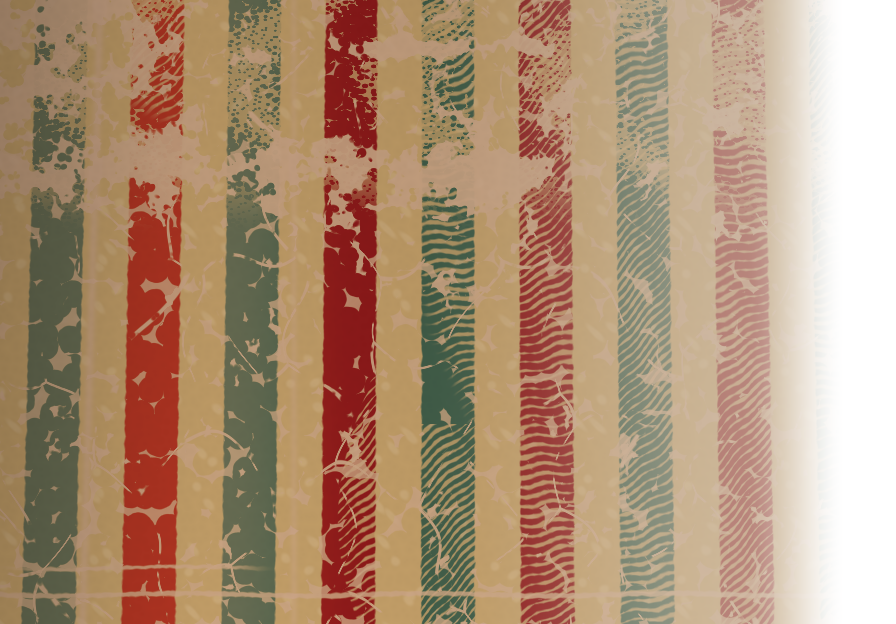
Write a Shadertoy shader that draws this pattern.

```glsl
// Worn red and green vertical stripes on tan paper, engraved hatching, fading to white at the right.

vec2 hash2(vec2 p) {
    p = vec2(dot(p, vec2(127.1, 311.7)), dot(p, vec2(269.5, 183.3)));
    return fract(sin(p) * 43758.5);
}

// Cellular noise: distances to the nearest and second nearest points
vec2 cells(vec2 p) {
    vec2 base = floor(p), f = fract(p), d = vec2(2.0);
    for (int j = -1; j <= 1; j++)
        for (int i = -1; i <= 1; i++) {
            vec2 o = vec2(i, j);
            float r = length(o + hash2(base + o) - f);
            d = r < d.x ? vec2(r, d.x) : vec2(d.x, min(d.y, r));
        }
    return d;
}

float grain(vec2 p) {
    return 0.45 * cells(p).x + 0.33 * cells(p * 2.7 + 5.0).x + 0.22 * cells(p * 6.3 + 9.0).x;
}

float bump(float x, float center, float radius) {
    float t = (x - center) / radius;
    return exp(-t * t);
}

float window(float x, float a, float b) {
    return smoothstep(a - 0.03, a + 0.03, x) * (1.0 - smoothstep(b - 0.03, b + 0.03, x));
}

// Chance of missing ink: smeared bands, a central blotch and rubbed tops
float damage(vec2 uv) {
    float d = 0.36 * bump(uv.y, 0.73, 0.045) * window(uv.x, 0.13, 0.61);
    d += 0.30 * bump(uv.y, 0.925, 0.017) * window(uv.x, 0.35, 0.63);
    d += 0.32 * bump(uv.x, 0.54, 0.07) * bump(uv.y, 0.69, 0.07);
    d += 0.16 * bump(uv.x, 0.38, 0.03) * bump(uv.y, 0.63, 0.05);
    d += 0.19 * smoothstep(0.60, 0.72, uv.y) * (1.0 - smoothstep(0.08, 0.32, uv.x));
    d += 0.10 * smoothstep(0.68, 0.95, uv.y);
    return d + 0.13 * bump(uv.x, 0.83, 0.04) * bump(uv.y, 0.62, 0.14);
}

// Where engraving replaces solid ink; s runs from -1 to 1 across a stripe
float hatchArea(float index, float s, float y) {
    if (index == 1.0) return smoothstep(0.80, 0.84, y + 0.02 * s);
    if (index == 3.0) {
        float edge = 1.0 - 1.4 * sin(3.14 * clamp((0.41 - y) / 0.48, 0.0, 1.0));
        return smoothstep(-0.04, 0.04, s - edge) * step(y, 0.41);
    }
    if (index == 4.0) {
        float wedge = step(0.32, y) * (1.0 - smoothstep(-0.04, 0.04, y - 0.42 + 0.1 * s));
        return 1.0 - wedge;
    }
    return step(4.0, index);
}

void mainImage(out vec4 fragColor, in vec2 fragCoord) {
    vec2 uv = fragCoord / iResolution.xy;
    vec2 p = fragCoord / iResolution.y;
    float aa = 1.2 / iResolution.y;
    float rough = cells(p * 70.0).x - 0.45;
    float ragged = grain(p * 11.0);

    // Stripes lean gently toward the middle at the top
    float x = (uv.x - 0.5) * (1.0 + 0.035 * uv.y) + 0.496;
    float index = floor((x - 0.496) / 0.1115 + 0.5) + 4.0;
    float offset = x - 0.496 - (index - 4.0) * 0.1115;
    float s = offset / 0.03;
    float red = mod(index, 2.0);
    float edge = (abs(offset) - 0.0298) * 1.44 + 0.003 * rough;
    float ink = 1.0 - smoothstep(-aa, aa, edge);

    // Engraved lines bend and thicken along each stripe
    float slope = 0.025 + 0.022 * sin(uv.y * 5.5 + index * 1.9);
    float row = (uv.y - slope * s + 0.003 * sin(s * 4.0 + uv.y * 21.0)) / 0.0155;
    float lineDist = abs(fract(row) - 0.5) * 0.0155;
    float thickness = 0.0026 + 0.0011 * sin(uv.y * 17.0 + s * 2.0 + index) + 0.003 * rough;
    float hatch = 1.0 - smoothstep(-aa, aa, lineDist - thickness);
    ink *= 1.0 - 0.85 * hatch * hatchArea(index, s, uv.y);

    // Fabric-like rubbing near the top
    float weave = cells(p * vec2(95.0, 130.0)).x + 0.35 * sin(p.x * 24.0 + 5.0 * sin(p.y * 9.0));
    ink *= 1.0 - 0.8 * smoothstep(0.62, 0.76, uv.y) * smoothstep(0.48, 0.62, weave);

    // Flakes, cracks and long scratches
    float worn = smoothstep(0.66, 0.71, ragged + damage(uv));
    worn = max(worn, 0.85 * smoothstep(0.78, 0.86, cells(p * 33.0).x + 0.25 * ragged));
    vec2 crackCell = cells(p * vec2(7.0, 5.0) + 0.12 * sin(p.yx * 31.0));
    float crack = 1.0 - smoothstep(0.012, 0.03, crackCell.y - crackCell.x);
    worn = max(worn, crack * smoothstep(0.40, 0.50, ragged));
    float wobble = 0.002 * sin(uv.x * 23.0) + 0.003 * rough;
    float scratch = 1.0 - smoothstep(0.002, 0.002 + 2.0 * aa, abs(uv.y - 0.047 + wobble));
    float shortScratch = 1.0 - smoothstep(0.001, 0.001 + 2.0 * aa, abs(uv.y - 0.09 + wobble));
    worn = max(worn, 0.9 * max(scratch, shortScratch * window(uv.x, 0.02, 0.28)));
    float streak = bump(uv.x, 0.092 + 0.02 * uv.y, 0.005) + 0.6 * bump(uv.x, 0.328, 0.004);

    // Mottled paper, pink underlayer and stripe inks
    float mottle = smoothstep(0.08, 0.22, cells(p * 19.0 + 0.3 * sin(p.yx * 40.0)).x);
    vec3 paper = mix(vec3(0.78, 0.65, 0.46), vec3(0.75, 0.61, 0.40), mottle);
    vec3 pink = vec3(0.79, 0.64, 0.53);
    paper = mix(paper, pink, clamp(0.8 * worn + 0.6 * streak, 0.0, 0.9));
    float middle = smoothstep(0.25, 0.40, uv.x);
    vec3 redInk = mix(vec3(0.68, 0.20, 0.13), vec3(0.55, 0.10, 0.10), middle);
    vec3 greenInk = mix(vec3(0.40, 0.42, 0.32), vec3(0.25, 0.36, 0.28), middle);
    vec3 col = mix(paper, mix(greenInk, redInk, red), ink * (1.0 - 0.95 * worn));

    // Shading, haze and the white fade
    col *= mix(0.80, 1.0, smoothstep(-0.05, 0.25, uv.x)) * (1.0 - 0.08 * uv.y) + 0.02 * rough;
    col = mix(col, vec3(0.84, 0.79, 0.73), 0.62 * smoothstep(0.46, 0.86, uv.x));
    col = mix(col, vec3(1.0), smoothstep(0.83, 0.945, uv.x));
    fragColor = vec4(col, 1.0);
}
```
